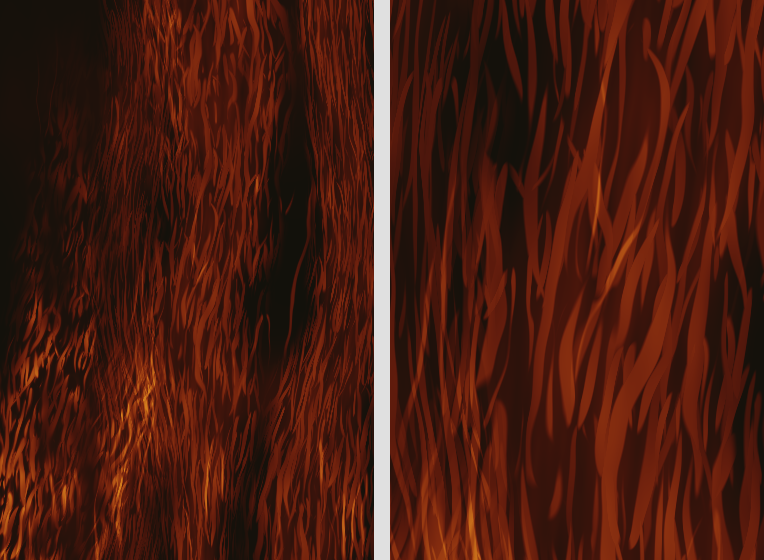
Left: the whole. Right: its middle third, enlarged.
Give the GLSL for this texture, as a Shadertoy shader.

```glsl
const float VOID_HEAT = 0.072;

vec2 gradientAt(vec2 cell) {
    float angle = 6.2832 * fract(sin(dot(cell, vec2(127.1, 311.7))) * 43758.5);
    return vec2(cos(angle), sin(angle));
}

// Gradient noise, roughly -1 to 1
float noise(vec2 p) {
    vec2 i = floor(p), f = p - i;
    vec2 w = f * f * f * (f * (f * 6.0 - 15.0) + 10.0);
    vec2 e = vec2(0.0, 1.0);
    float low = mix(dot(gradientAt(i), f), dot(gradientAt(i + e.yx), f - e.yx), w.x);
    float high = mix(dot(gradientAt(i + e), f - e), dot(gradientAt(i + 1.0), f - 1.0), w.x);
    return 1.4 * mix(low, high, w.y);
}

float fbm(vec2 p) {
    return 0.6 * noise(p) + 0.3 * noise(p * 2.1 + 7.3) + 0.15 * noise(p * 4.3 + 3.1);
}

// Tapering, forking lines: sideways distance to the zero contours of stretched noise
float strands(vec2 p, vec2 density, float halfWidth, float softness, float seed) {
    p.x += 0.011 * noise(p * vec2(13.0, 8.0) + seed);
    p.x += 0.0035 * noise(p * vec2(34.0, 24.0) + seed);
    vec2 q = p * density + seed;
    float value = noise(q);
    float slope = abs(noise(q + vec2(0.04, 0.0)) - value) / 0.04 * density.x;
    float sideways = abs(value) / max(slope, 0.3 * density.x);
    float swell = smoothstep(-0.4, 0.45, noise(q * vec2(0.7, 1.1) + 19.4));
    float edge = 0.6 / iResolution.y + softness;
    float reach = halfWidth * swell;
    float cover = 1.0 - smoothstep(reach - edge, reach + edge, sideways);
    return cover * smoothstep(0.05, 0.3, swell) * smoothstep(0.25, 0.6, slope / density.x);
}

// Hanging sheet of strands that follows an axis; returns added heat
float bundle(vec2 p, float axis, float halfWidth, float bodyHeat, float strandHeat, float seed) {
    float side = p.x - axis;
    float ragged = abs(side + 0.035 * fbm(p * vec2(9.0, 5.0) + seed)) / halfWidth;
    float body = 1.0 - smoothstep(0.5, 1.2, ragged);
    float fringe = 1.0 - smoothstep(1.0, 1.6, ragged);
    vec2 q = vec2(side * 0.08 / halfWidth, p.y);
    float folds = 0.85 + 0.9 * fbm(q * vec2(40.0, 6.0) + seed);
    float lines = 0.0;
    for (int i = 0; i < 5; i++) {
        float k = float(i);
        vec2 density = vec2(27.0 + 8.0 * k, 4.5 + 1.6 * k);
        float layer = strands(q + 0.37 * k, density, 0.0052 - 0.0006 * k, 0.0005, seed + 13.7 * k);
        float tone = 0.95 - 0.06 * k + 0.5 * noise(p * vec2(26.0, 11.0) + seed + 9.1 * k);
        lines = max(lines, layer * tone);
    }
    return bodyHeat * body * folds * (1.0 - 0.4 * lines) + strandHeat * fringe * lines;
}

// Short pointed glowing tongues with narrow halos
float flames(vec2 p, float axis, float halfWidth, float seed) {
    float side = p.x - axis;
    float ragged = abs(side + 0.04 * fbm(p * vec2(8.0, 6.0) + seed)) / halfWidth;
    float area = 1.0 - smoothstep(0.6, 1.5, ragged);
    vec2 q = vec2(side, p.y);
    float lines = 0.0, halo = 0.0;
    for (int i = 0; i < 4; i++) {
        float k = float(i);
        vec2 density = vec2(27.0 + 11.0 * k, 7.0 + 3.0 * k), shifted = q + 0.43 * k;
        float layer = strands(shifted, density, 0.0062 - 0.001 * k, 0.0009, seed + 11.3 * k);
        lines = max(lines, layer * (0.9 + 0.6 * noise(p * vec2(32.0, 16.0) + seed + k)));
        halo = max(halo, strands(shifted, density, 0.008, 0.006, seed + 11.3 * k));
    }
    float patches = smoothstep(-0.55, 0.4, fbm(p * vec2(11.0, 6.0) + seed + 11.0));
    return area * (0.03 + patches * (0.14 * halo + 0.45 * lines));
}

float blob(vec2 p, vec2 center, vec2 radius) {
    vec2 d = (p - center) / radius;
    return exp(-dot(d, d));
}

// Red carries the heat; green and blue rise only in the hottest parts
vec3 emberColor(float heat) {
    float glow = heat * heat * heat;
    return vec3(heat, 0.067 + 0.77 * glow, 0.042 + 0.13 * glow);
}

void mainImage(out vec4 fragColor, in vec2 fragCoord) {
    vec2 p = fragCoord / iResolution.y;
    p.x *= 0.668 * iResolution.y / iResolution.x;
    float y = p.y;

    // Smoky background
    float smoke = 0.8 + 0.8 * fbm(p * vec2(8.0, 4.0) + 2.7);
    float haze = 0.06 * blob(p, vec2(0.13, 0.82), vec2(0.15, 0.2))
               + 0.10 * blob(p, vec2(0.50, 0.29), vec2(0.11, 0.07))
               + 0.08 * blob(p, vec2(0.52, 0.92), vec2(0.08, 0.14))
               + 0.08 * blob(p, vec2(0.20, 0.15), vec2(0.18, 0.20));
    float heat = VOID_HEAT + haze * max(smoke, 0.0);

    // Central curtain, right curtain and the wiry dark fold
    float centerAxis = 0.35 + 0.04 * smoothstep(0.3, 0.75, y);
    float centerWidth = mix(0.05, 0.08, smoothstep(0.0, 0.35, y)) + 0.02 * smoothstep(0.6, 1.0, y);
    heat += bundle(p, centerAxis, centerWidth, 0.17, 0.31, 4.6);
    float rightAxis = 0.555 + 0.075 * smoothstep(0.0, 0.6, y) - 0.03 * smoothstep(0.6, 1.0, y);
    float rightWidth = mix(0.085, 0.05, smoothstep(0.0, 0.6, y));
    heat += bundle(p, rightAxis, rightWidth, 0.15, 0.3, 43.2);
    float foldAxis = 0.235 + 0.02 * sin(y * 9.0);
    heat += bundle(p, foldAxis, 0.05, 0.06, 0.2, 81.7);

    // Stray filaments across the dark gaps
    float stray = strands(p - vec2(0.1 * y, 0.0), vec2(25.0, 3.5), 0.003, 0.0005, 12.8);
    float strayGate = smoothstep(-0.2, 0.3, noise(p * vec2(9.0, 4.0) + 6.1));
    heat += 0.28 * stray * strayGate * smoothstep(0.98, 0.6, y);

    // Flames at the lower left
    float rise = smoothstep(1.0, 0.3, y);
    heat += rise * flames(p, 0.03 + 0.17 * y, 0.07, 17.5);
    heat += 0.85 * smoothstep(0.42, 0.25, y) * flames(p, 0.13 + 0.3 * y, 0.055, 63.9);

    // Deep hollows between the folds
    float hollow = blob(p, vec2(0.18, 0.57), vec2(0.03, 0.11))
                 + blob(p, vec2(0.17, 0.92), vec2(0.04, 0.06))
                 + blob(p, vec2(0.29, 0.11), vec2(0.03, 0.07))
                 + blob(p, vec2(0.0, 0.5), vec2(0.025, 0.2));
    heat = mix(heat, VOID_HEAT, 0.7 * min(hollow, 1.0));

    fragColor = vec4(emberColor(clamp(heat, 0.06, 0.82)), 1.0);
}
```
